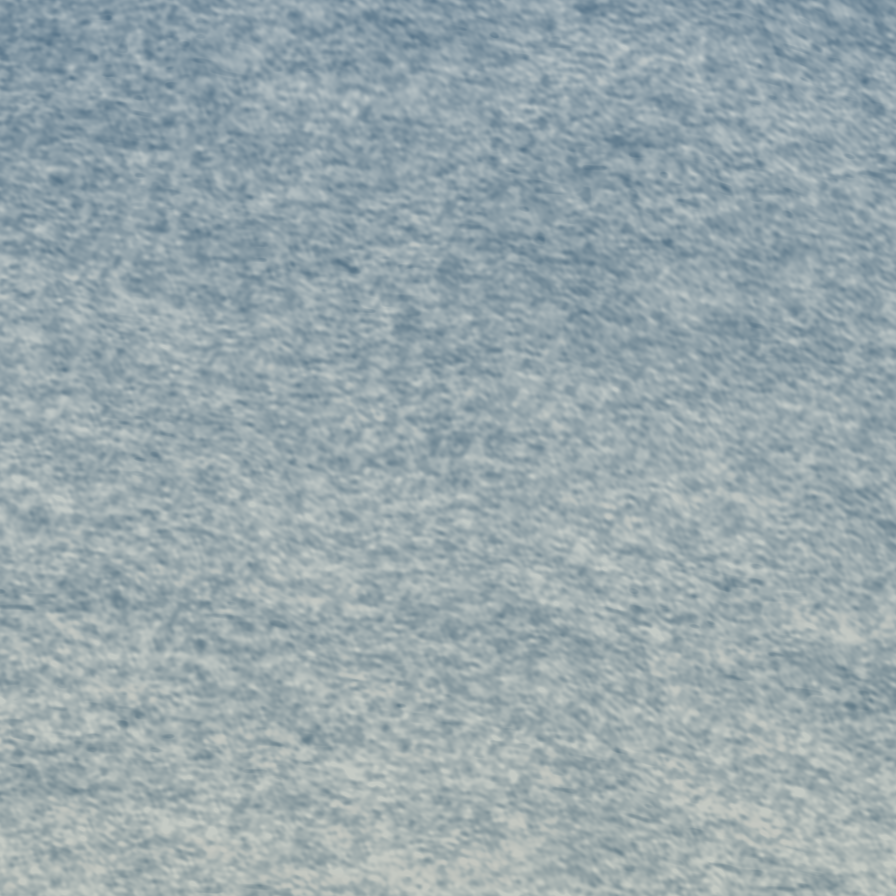
Write a WebGL 1 fragment shader that draws this texture.

```glsl
precision highp float;
// Draws a weathered blue-grey surface with fine, gently tilted fibrous grain.

uniform vec2 u_resolution;

float hash(vec2 p) {
  return fract(sin(dot(p, vec2(127.1, 311.7))) * 43758.5453);
}

// Smooth value noise, centred on zero
float noise(vec2 p) {
  vec2 cell = floor(p);
  vec2 f = fract(p);
  f = f * f * (3.0 - 2.0 * f);
  float low = mix(hash(cell), hash(cell + vec2(1.0, 0.0)), f.x);
  float high = mix(hash(cell + vec2(0.0, 1.0)), hash(cell + vec2(1.0, 1.0)), f.x);
  return mix(low, high, f.y) - 0.5;
}

vec2 rotate(vec2 p, float angle) {
  float c = cos(angle);
  float s = sin(angle);
  return vec2(c * p.x - s * p.y, s * p.x + c * p.y);
}

void main() {
  vec2 uv = gl_FragCoord.xy / u_resolution;

  // Grain runs level on the left and sinks towards the right
  vec2 flow = uv;
  flow.y += 0.04 * uv.x + 0.09 * uv.x * uv.x;
  flow.y += 0.02 * noise(uv * 5.0) + 0.006 * noise(uv * 23.0 + 7.0);

  // Broad light: darker above, paler below, with soft patches
  float tone = 0.62 + 0.38 * (0.5 - uv.y);
  tone += 0.28 * noise(flow * vec2(3.0, 9.0) + 11.0);
  tone += 0.22 * noise(flow * vec2(9.0, 24.0) + 29.0);

  // Streaks and fibres, stretched along the flow
  tone += 0.38 * noise(flow * vec2(26.0, 75.0) + 41.0);
  tone += 0.62 * noise(rotate(flow, 0.06) * vec2(82.0, 185.0) + 53.0);
  tone += 0.36 * noise(rotate(flow, -0.35) * vec2(110.0, 160.0) + 67.0);
  tone += 0.48 * noise(rotate(flow, 0.5) * vec2(170.0, 215.0) + 83.0);

  // Scattered dark flecks, gathered into loose clusters
  float cluster = smoothstep(-0.05, 0.35, noise(flow * vec2(7.0, 15.0) + 97.0));
  float fleck = smoothstep(0.18, 0.45, noise(flow * vec2(58.0, 120.0) + 19.0));
  tone -= 0.38 * cluster * fleck;

  vec3 slate = vec3(0.44, 0.53, 0.58);
  vec3 mist = vec3(0.71, 0.75, 0.75);
  vec3 color = mix(slate, mist, clamp(tone, -0.3, 1.2));

  // Cooler above, warmer below, with worn pale spots
  color += vec3(-0.02, -0.004, 0.03) * (uv.y - 0.5);
  float worn = smoothstep(0.1, 0.4, noise(flow * vec2(13.0, 30.0) + 5.0));
  worn *= smoothstep(0.7, 1.1, tone) * (1.0 - 0.7 * uv.y);
  color = mix(color, vec3(0.76, 0.76, 0.73), 0.4 * worn);

  gl_FragColor = vec4(color, 1.0);
}
```
